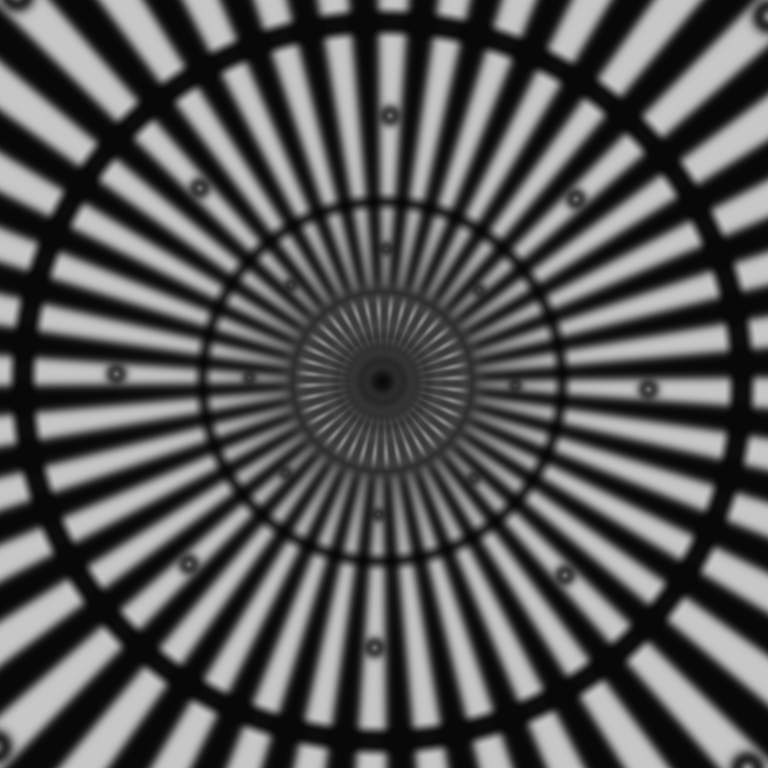
A Shadertoy shader for this pattern:

```glsl
const float PI = 3.14159265;
const float SPOKES = 40.0;
const float TILT = 0.029;
const float BLUR = 0.0056;

float bell(float x, float width) {
    return exp(-x * x / (width * width));
}

// Square wave around the circle, each harmonic damped by the blur
float spokeWave(float angle, float r, float blur) {
    float sum = 0.0, flip = 1.0;
    for (float k = 1.0; k < 8.0; k += 2.0) {
        float f = k * SPOKES * blur / max(r, 0.001);
        sum += flip * cos(k * SPOKES * angle) / k * exp(-0.5 * f * f);
        flip = -flip;
    }
    return sum * 4.0 / PI;
}

// Dark circular gaps, each at half the radius of the one before
float ringGaps(float r, float blur) {
    float light = 1.0, radius = 0.468, depth = 0.94;
    for (int i = 0; i < 4; i++) {
        float edge = abs(r - radius) - 0.031 * radius;
        light *= 1.0 - depth * (1.0 - smoothstep(-blur, blur, edge));
        radius *= 0.5;
        depth *= i == 0 ? 0.86 : 0.55;
    }
    return light;
}

// Small dark circles on every eighth of a turn
float spotMarks(float angle, float r, float blur) {
    float sector = PI / 4.0;
    float a = mod(angle + 0.5 * sector, sector) - 0.5 * sector;
    vec2 p = r * vec2(cos(a), sin(a));
    float light = 1.0, radius = 0.693, depth = 0.8;
    for (int i = 0; i < 3; i++) {
        float d = length(p - vec2(radius, 0.0));
        light *= 1.0 - depth * bell(d - 0.019 * radius, 0.008 * radius + blur);
        radius *= 0.5;
        depth *= 0.85;
    }
    return light;
}

// Fine teeth near the hub, opposite in phase to the spokes
float hubTeeth(float angle, float r) {
    float wave = 0.5 - 0.5 * cos(SPOKES * angle);
    float band = bell(r - 0.094, 0.016) + 0.3 * bell(r - 0.066, 0.014);
    return band * (0.30 * wave * wave - 0.03);
}

void mainImage(out vec4 fragColor, in vec2 fragCoord) {
    vec2 p = fragCoord / iResolution.xy - vec2(0.498, 0.503);
    float r = length(p);
    float angle = atan(p.y, p.x) + TILT;

    // Spokes fading to grey towards the hub
    float base = mix(0.25, 0.405, smoothstep(0.08, 0.26, r));
    float fade = smoothstep(0.105, 0.14, r);
    float tone = base + 0.375 * fade * spokeWave(angle, r, BLUR);

    // Hub with teeth, faint ripples and a dark core
    tone += hubTeeth(angle, r);
    tone -= 0.08 * (1.0 - smoothstep(0.025, 0.07, r));
    tone += 0.015 * cos(r * 340.0) * (1.0 - smoothstep(0.05, 0.10, r));
    tone *= 1.0 - 0.8 * bell(r, 0.013);

    tone *= ringGaps(r, 0.009) * spotMarks(angle, r, 0.006);
    fragColor = vec4(vec3(clamp(tone, 0.03, 0.82)), 1.0);
}
```
